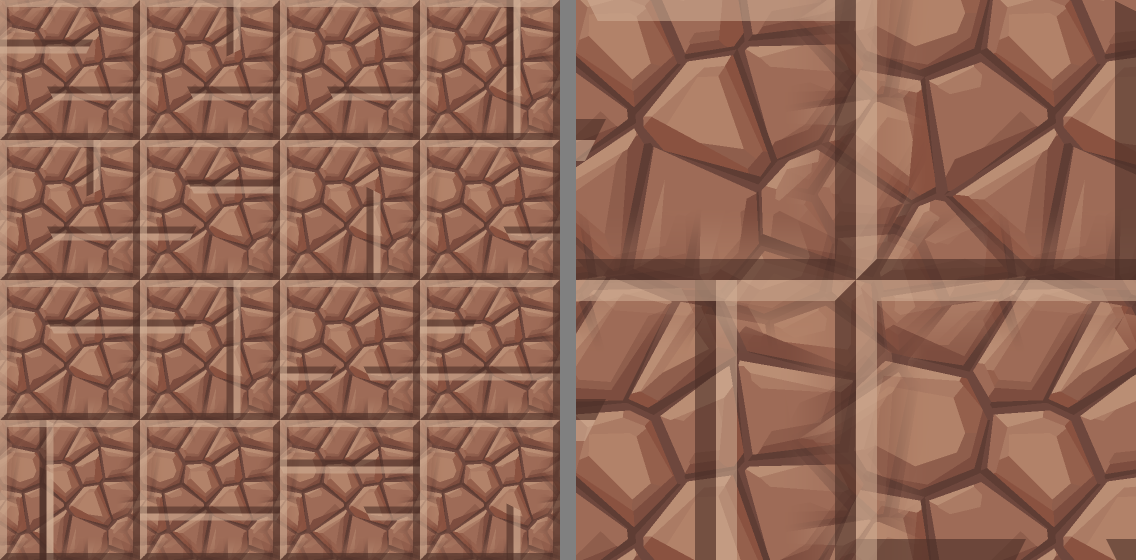
Left: the whole. Right: its middle third, enlarged.
This texture is drawn by a WebGL 1 fragment shader. Its source:

```glsl
precision highp float;
// Four by four bevelled blocks of faceted brown stone. Every block repeats one
// wrapped cellular pattern with flat-shaded rims; raised block edges and random
// grooves on the third lines, chosen per block, are laid over it.

uniform vec2 u_resolution;

const float BLOCKS = 4.0;     // blocks across and down
const float CELLS = 4.0;      // stones across one block
const float BEVEL = 0.05;     // strip width in blocks

const vec3 SHADOW = vec3(0.29, 0.18, 0.15);
const vec3 CRACK = vec3(0.43, 0.28, 0.24);
const vec3 RUST = vec3(0.54, 0.32, 0.25);
const vec3 MID = vec3(0.62, 0.42, 0.34);
const vec3 LIGHT = vec3(0.70, 0.51, 0.41);
const vec3 GLINT = vec3(0.82, 0.69, 0.59);

vec2 hash2(vec2 p) {
  vec2 q = vec2(dot(p, vec2(127.1, 311.7)), dot(p, vec2(269.5, 183.3)));
  return fract(sin(q) * 4375.85);
}

// Wrapped position of the stone in a cell
vec2 stoneCentre(vec2 cell) {
  return cell + 0.5 + 0.85 * (hash2(mod(cell, CELLS) + 3.7) - 0.5);
}

// Flat tone of a sloping face, lit from the upper left
vec3 faceTone(vec2 normal, float variation) {
  float lit = dot(normal, vec2(-0.55, 0.83)) + 0.35 * (variation - 0.5);
  vec3 tone = mix(mix(CRACK, RUST, 0.55), RUST, step(-0.55, lit));
  tone = mix(tone, MID, step(0.0, lit));
  return mix(tone, mix(LIGHT, GLINT, 0.25), step(0.55, lit));
}

// Faceted stones; p is in blocks and wraps at every whole number
vec3 stones(vec2 p) {
  p = fract(p) * CELLS;
  vec2 home = floor(p);
  vec2 own = home;
  float nearest = 9.0;
  for (int j = -1; j <= 1; j++) {
    for (int i = -1; i <= 1; i++) {
      vec2 cell = home + vec2(float(i), float(j));
      float d = length(stoneCentre(cell) - p);
      if (d < nearest) { nearest = d; own = cell; }
    }
  }
  // Distances to the crack, the outer rim and the plateau, each edge tilted
  vec2 a = stoneCentre(own) - p;
  vec2 ownId = mod(own, CELLS);
  float crack = 9.0, rim = 9.0, core = 9.0;
  vec2 crackNormal = vec2(0.0), rimNormal = vec2(0.0), coreNormal = vec2(0.0);
  for (int j = -2; j <= 2; j++) {
    for (int i = -2; i <= 2; i++) {
      if (i == 0 && j == 0) continue;
      vec2 cell = own + vec2(float(i), float(j));
      vec2 b = stoneCentre(cell) - p;
      vec2 n = normalize(b - a);
      vec2 middle = 0.5 * (a + b);
      float edge = dot(middle, n);
      float along = dot(middle, vec2(-n.y, n.x));
      vec2 h = hash2(ownId + 5.3 * mod(cell, CELLS));
      float c = edge - 0.02 - 0.06 * h.x + 0.2 * along * (h.y - 0.5);
      float r = edge - 0.10 - 0.08 * h.y + 0.4 * along * (h.x - 0.5);
      float k = edge - 0.18 - 0.12 * h.x + 0.5 * along * (h.y - 0.5);
      if (c < crack) { crack = c; crackNormal = n; }
      if (r < rim) { rim = r; rimNormal = n; }
      if (k < core) { core = k; coreNormal = n; }
    }
  }
  vec2 kind = hash2(ownId + 11.0);
  if (crack < 0.0) {
    float shade = step(dot(crackNormal, vec2(-0.55, 0.83)), -0.2);
    return mix(CRACK, SHADOW, 0.4 * shade);
  }
  if (rim < 0.0) return faceTone(rimNormal, kind.x);
  vec3 plateau = mix(MID, LIGHT, step(0.4, kind.y));
  if (core < 0.0) return mix(faceTone(coreNormal, kind.y), MID, 0.55);
  return plateau;
}

// Translucent light (1) or dark (-1) strip
vec3 strip(vec3 base, float side) {
  return side > 0.0 ? mix(base, GLINT, 0.55) : mix(base, SHADOW, 0.6);
}

// Groove from one side of a block: dark before the line, light after it
vec3 groove(vec3 base, vec2 p, vec2 seed) {
  vec2 h = hash2(seed), g = hash2(seed + 17.3);
  float line = (1.0 + step(0.5, h.x)) / 3.0;
  bool upright = h.y < 0.5;
  float across = upright ? p.x - line : 1.0 - p.y - line;
  float along = upright ? p.y : p.x;
  if (g.x < 0.5) along = 1.0 - along;
  float reach = g.y < 0.25 ? 1.0 : (g.y < 0.6 ? 0.64 : 0.38);
  bool inside = abs(across) < BEVEL && along < reach - 0.5 * across;
  return inside ? strip(base, across) : base;
}

vec3 wall(vec2 uv) {
  vec2 block = mod(floor(uv * BLOCKS), BLOCKS);
  vec2 p = fract(uv * BLOCKS);
  float lit = min(p.x, 1.0 - p.y), dark = min(1.0 - p.x, p.y);
  float border = min(lit, dark);
  // Ghosted stones fade in toward the block border
  float ghost = 0.45 * (1.0 - smoothstep(0.04, 0.18, border));
  vec3 colour = mix(stones(p), stones(p + vec2(0.37, 0.58)), ghost);
  colour = groove(colour, p, block + 2.3);
  if (hash2(block + 8.1).x < 0.6) colour = groove(colour, p, block + 31.9);
  return border < BEVEL ? strip(colour, dark - lit) : colour;
}

void main() {
  // Four samples smooth every edge
  vec3 total = vec3(0.0);
  for (int j = 0; j < 2; j++) {
    for (int i = 0; i < 2; i++) {
      vec2 offset = 0.5 * vec2(float(i), float(j)) - 0.25;
      total += wall((gl_FragCoord.xy + offset) / u_resolution);
    }
  }
  gl_FragColor = vec4(total * 0.25, 1.0);
}
```
